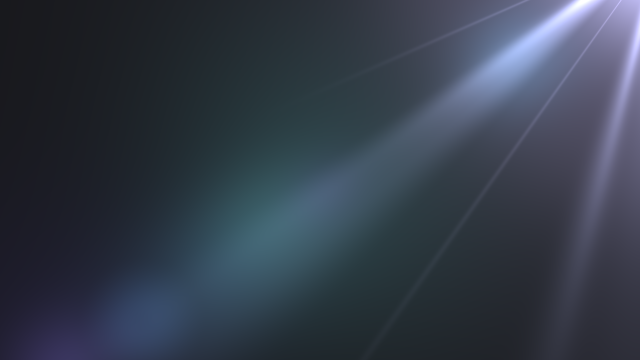
A Shadertoy shader for this background:

```glsl
const vec2 SOURCE = vec2(1.845, 1.167);
const float BEAM_ANGLE = 0.942;
const vec3 NIGHT = vec3(0.085, 0.087, 0.100);
const vec3 LILAC = vec3(0.95, 0.88, 1.16);
const vec3 ICE = vec3(0.90, 0.94, 1.24);

float gauss(float x, float width) {
    float t = x / width;
    return exp(-t * t);
}

// Elliptical glow, size.x along the axis and size.y across it
float glow(vec2 p, vec2 centre, vec2 axis, vec2 size) {
    vec2 d = p - centre;
    vec2 q = vec2(dot(d, axis), dot(d, vec2(-axis.y, axis.x))) / size;
    return exp(-dot(q, q));
}

// Filled disc with a feathered rim
float softDisc(vec2 p, vec2 centre, float radius, float feather) {
    return 1.0 - smoothstep(radius - feather, radius + feather, length(p - centre));
}

// Ray at a fixed angle that fades away from the source
float ray(float angle, float r, float aim, float width, float falloff) {
    return gauss(angle - aim, width) * exp(-falloff * r);
}

// Wide beam bounded by two soft angular edges
float wedge(float angle, float lower, float upper, vec2 feather) {
    return smoothstep(lower - feather.x, lower + feather.x, angle)
         * (1.0 - smoothstep(upper - feather.y, upper + feather.y, angle));
}

// Large coloured hazes behind the rays
vec3 haze(vec2 p, float r, vec2 axis) {
    vec3 c = NIGHT;
    c += 0.60 * LILAC * exp(-2.2 * r);
    c += 0.055 * LILAC * gauss(r - 0.62, 0.22);
    c += vec3(0.035, 0.115, 0.105) * glow(p, vec2(0.89, 0.49), axis, vec2(0.45, 0.50));
    c += vec3(0.025, 0.016, 0.065) * glow(p, vec2(0.14, 0.06), axis, vec2(0.45, 0.42));
    return c;
}

// Lens ghosts strung along the main axis
vec3 ghosts(vec2 p, vec2 axis) {
    vec3 c = vec3(0.055, 0.105, 0.145) * glow(p, vec2(0.60, 0.235), axis, vec2(0.36, 0.20));
    c += vec3(0.045, 0.085, 0.075) * glow(p, vec2(0.74, 0.385), axis, vec2(0.20, 0.15));
    c += vec3(0.040, 0.010, 0.060) * glow(p, vec2(0.900, 0.468), axis, vec2(0.12, 0.09));
    c += vec3(0.040, 0.070, 0.110) * softDisc(p, vec2(0.394, 0.109), 0.105, 0.08);
    c += vec3(0.095, 0.075, 0.165) * glow(p, vec2(0.17, -0.02), axis, vec2(0.16, 0.14));
    c += vec3(0.080, 0.165, 0.220) * glow(p, vec2(1.435, 0.838), axis, vec2(0.16, 0.14));
    return c;
}

// Beams and thin streaks leaving the source
vec3 rays(float angle, float r) {
    vec3 c = 0.33 * ICE * wedge(angle, 0.80, 0.960, vec2(0.06, 0.04)) * exp(-1.5 * r);
    c += 1.05 * ICE * ray(angle, r, BEAM_ANGLE - 0.010, 0.062, 4.1);
    c += 0.36 * ICE * ray(angle, r, 0.267, 0.060, 1.7);
    c += 0.20 * ICE * ray(angle, r, 0.254, 0.030, 2.3);
    c += 0.20 * ICE * (1.0 - smoothstep(0.06, 0.34, angle)) * exp(-1.1 * r);
    float streakFade = 1.0 - smoothstep(0.4, 1.3, r);
    c += 0.18 * LILAC * streakFade * ray(angle, r, 1.157, 0.0075, 1.5);
    c += 0.16 * LILAC * ray(angle, r, 0.621, 0.0080, 1.3);
    return c;
}

void mainImage(out vec4 fragColor, in vec2 fragCoord) {
    vec2 p = fragCoord / iResolution.y;
    vec2 toSource = SOURCE - p;
    float r = length(toSource);
    float angle = atan(toSource.x, toSource.y);
    vec2 axis = vec2(sin(BEAM_ANGLE), cos(BEAM_ANGLE));

    vec3 color = haze(p, r, axis) + ghosts(p, axis) + rays(angle, r);
    color += 0.45 * ICE * gauss(r, 0.28);
    fragColor = vec4(clamp(color, 0.0, 1.0), 1.0);
}
```
